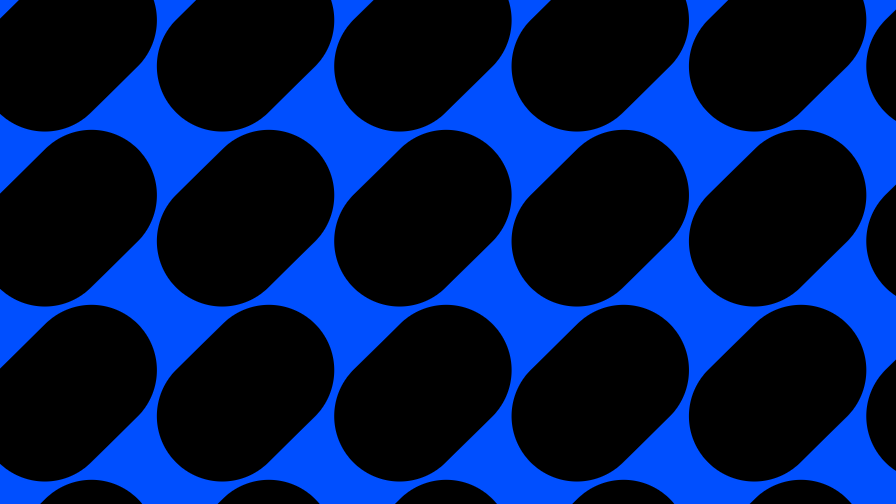
This pattern is drawn by a Shadertoy shader. Its source:

```glsl
// Black slanted capsules on a blue ground, repeated on a rectangular grid.
// Each capsule is a segment distance function; neighbouring cells are
// joined with min, so the shapes meet cleanly where they touch.

float segmentDistance(vec2 p, vec2 halfSpan) {
    float t = clamp(dot(p, halfSpan) / dot(halfSpan, halfSpan), -1.0, 1.0);
    return length(p - t * halfSpan);
}

void mainImage(out vec4 fragColor, in vec2 fragCoord) {
    // Canvas height is one unit
    vec2 uv = fragCoord / iResolution.y;
    vec2 period = vec2(0.3519, 0.3472);

    // Position relative to the centre of the cell
    vec2 local = mod(uv - vec2(0.4872, 0.5671) + 0.5 * period, period) - 0.5 * period;

    // Nearest capsule among this cell and its neighbours
    float dist = 1.0;
    for (int y = -1; y <= 1; y++) {
        for (int x = -1; x <= 1; x++) {
            vec2 offset = vec2(x, y) * period;
            dist = min(dist, segmentDistance(local - offset, vec2(0.0463, 0.0456)) - 0.1297);
        }
    }

    // Ground shows outside the capsules, with a one pixel soft edge
    float ground = clamp(0.5 + dist * iResolution.y, 0.0, 1.0);
    fragColor = vec4(vec3(0.0, 0.31, 1.0) * ground, 1.0);
}
```
